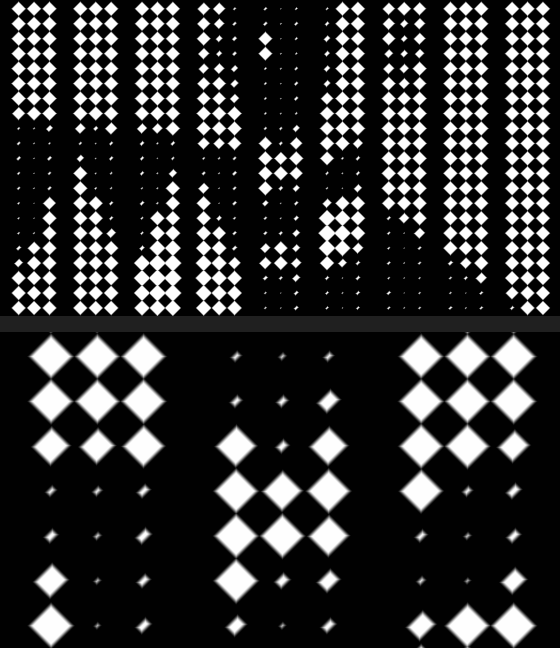
Top: the whole. Bottom: its middle third, enlarged.
This pattern is drawn by a Shadertoy shader. Its source:

```glsl
// Nine vertical strips, each three diamonds wide and twenty-one rows tall.
// Boundary curves split a grid into lit and dim zones; dim diamonds shrink
// to slanted slivers, and a few zones swell until neighbours merge.

float hash(vec2 cell) {
    return fract(sin(dot(cell, vec2(127.1, 311.7))) * 437.58);
}

// Soft round patch, 1 at its centre
float patchAt(vec2 cell, vec2 centre, vec2 radius) {
    vec2 q = (cell - centre) / radius;
    return exp(-dot(q, q));
}

// Signed distance, in rows, from the dim zones; positive is lit
float litDistance(vec2 cell) {
    float c = cell.x, row = cell.y;

    // Wavy band across the left strips
    float upper = 7.4 + 0.14 * c;
    float lower = 13.4 + 3.3 * cos(0.87 * c);
    float band = max(upper - row, row - lower) + 8.0 * max(0.0, c - 14.0);

    // Pocket hanging from the top, with a lit island
    float pocket = 4.0 * (length(vec2((c - 17.0) / 3.3, row / 8.9)) - 1.0);
    pocket += 7.0 * patchAt(cell, vec2(16.0, 2.5), vec2(0.8));

    // Short sloping bridge in the middle
    float bridge = abs(row - 13.6 + 0.6 * (c - 17.0)) - 1.4;
    bridge += 8.0 * max(0.0, abs(c - 19.0) - 3.2);

    // Slope falling away to the lower right
    float rise = max(0.8 * (c - 24.0), min(4.3, 1.3 * (24.0 - c)));
    float slope = 13.4 + max(rise, 6.0 * (16.0 - c)) - row;

    return min(min(band, pocket), min(bridge, slope));
}

// Half lengths of a diamond along its two diagonal axes
vec2 diamondSize(vec2 cell) {
    float random = hash(cell);
    float lit = smoothstep(-0.7, 0.8, litDistance(cell) + 0.7 * (random - 0.5));

    // Milder shrinking beside the pocket and in one outer column
    float side = patchAt(vec2(abs(cell.x - 19.0), cell.y), vec2(6.0, 2.5), vec2(1.7, 2.2));
    lit *= 1.0 - 0.8 * random * side;
    lit *= 1.0 - 0.5 * patchAt(cell, vec2(18.0, 15.8), vec2(0.6, 2.0));

    // The middle column of a strip dims the most
    float strength = abs(mod(cell.x, 4.0) - 1.0);
    float dim = mix(0.0018, 0.0046, strength) * (0.6 + 0.8 * hash(cell + 19.0));
    float swell = patchAt(cell, vec2(10.0, 18.0), vec2(3.0, 2.6))
                + patchAt(cell, vec2(20.3, 15.0), vec2(1.2, 1.8));
    float size = mix(dim, 0.0156, lit) + 0.004 * swell * lit;
    return size * vec2(1.0, mix(0.55, 1.0, lit));
}

void mainImage(out vec4 fragColor, in vec2 fragCoord) {
    vec2 p = fragCoord / iResolution.y;
    vec2 pitch = vec2(0.0488, 0.04734);

    // Rows count down from the top; cell centres sit on whole numbers
    vec2 grid = vec2(p.x - 0.059, 0.9722 - p.y) / pitch;
    float ink = 0.0;

    // Neighbours are included because swollen diamonds overlap
    for (int j = -1; j <= 1; j++) {
        for (int i = -1; i <= 1; i++) {
            vec2 cell = floor(grid + 0.5) + vec2(i, j);
            bool gap = mod(cell.x, 4.0) > 2.5;
            if (gap || cell.x < 0.0 || cell.x > 34.5 || cell.y < 0.0 || cell.y > 20.5) continue;

            vec2 q = (grid - cell) * pitch * vec2(1.0, -1.0);
            vec2 diagonal = abs(vec2(q.x + q.y, q.y - q.x)) * 0.7071;
            vec2 edge = diagonal - diamondSize(cell);
            ink = max(ink, 1.0 - smoothstep(-0.0028, 0.0028, max(edge.x, edge.y)));
        }
    }
    fragColor = vec4(vec3(mix(0.005, 0.995, ink)), 1.0);
}
```
